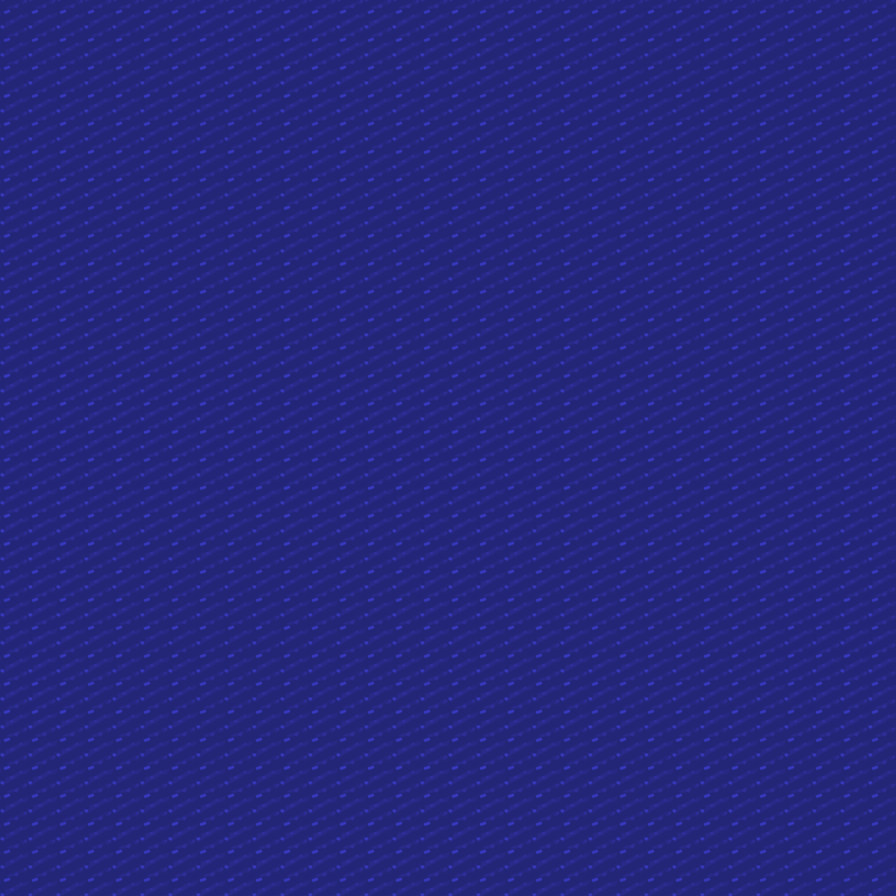
A three.js fragment shader for this texture:

```glsl
// Deep blue twill cloth: a square grid of repeats, each with tiny bright
// thread flecks set on two faint, grainy wales that rise to the right.
// Whole repeats and wrapped noise make the cloth tile.
#define REPEATS 32.0
#define WALES 2.0
#define FLECKS 6
#define SCATTER 0.12
#define DASH_LENGTH 0.065
#define FLECK_RADIUS 0.022
#define FLECK_SOFTNESS 0.06
#define FAINTNESS 0.36
#define GRAIN_CELLS 8.0
#define WEAR 0.1
#define SHADE_CELLS 4.0
#define SHADE_DEPTH 0.018

varying vec2 vUv;

const vec3 GROUND = vec3(0.138, 0.146, 0.466);
const vec3 WALE = vec3(0.160, 0.163, 0.535);
const vec3 THREAD = vec3(0.218, 0.222, 0.745);

float hash(vec2 p) {
  vec3 q = fract(vec3(p.xyx) * 0.1031);
  q += dot(q, q.yzx + 33.33);
  return fract((q.x + q.y) * q.z);
}

// Value noise that repeats after "period" cells
float wrapNoise(vec2 p, float period) {
  vec2 i = floor(p);
  vec2 f = fract(p);
  f = f * f * (3.0 - 2.0 * f);
  vec2 a = mod(i, period);
  vec2 b = mod(i + 1.0, period);
  return mix(mix(hash(a), hash(vec2(b.x, a.y)), f.x),
             mix(hash(vec2(a.x, b.y)), hash(b), f.x), f.y);
}

// Distance to a short slanted thread
float dashDistance(vec2 p, float halfLength) {
  vec2 along = normalize(vec2(1.0, 0.35));
  return length(p - along * clamp(dot(p, along), -halfLength, halfLength));
}

void main() {
  vec2 p = vUv * REPEATS;

  // Faint rising wales, broken into patches by fine grain
  float crest = 0.5 + 0.5 * cos(6.2831853 * (WALES * p.y - p.x));
  float grain = wrapNoise(p * GRAIN_CELLS, GRAIN_CELLS);
  float wale = smoothstep(0.66, 1.08, crest * 0.6 + grain * 0.6);
  vec3 color = mix(GROUND, WALE, wale);

  // A bright dot, a bright dash and fainter specks, shared among the wales
  float light = 0.0;
  for (int i = 0; i < FLECKS; i++) {
    float k = float(i);
    float x = (k + 0.5) / float(FLECKS);
    float y = (x + mod(k, WALES)) / WALES;
    vec2 center = vec2(x, y + SCATTER * (fract(k * 0.618 + 0.5) - 0.5));
    vec2 cell = floor(p - center + 0.5);
    float halfLength = i == 1 ? DASH_LENGTH : 0.012;
    float shape = 1.0 - smoothstep(FLECK_RADIUS, FLECK_RADIUS + FLECK_SOFTNESS,
                                   dashDistance(p - center - cell, halfLength));
    float worn = 1.0 - WEAR * hash(mod(cell, REPEATS) + 41.0 * k);
    light = max(light, shape * worn * (i < 2 ? 1.0 : FAINTNESS));
  }
  color = mix(color, THREAD, light);

  // Broad, barely visible unevenness
  float shade = wrapNoise(vUv * SHADE_CELLS, SHADE_CELLS) - 0.5;
  gl_FragColor = vec4(color * (1.0 + SHADE_DEPTH * shade), 1.0);
}
```
